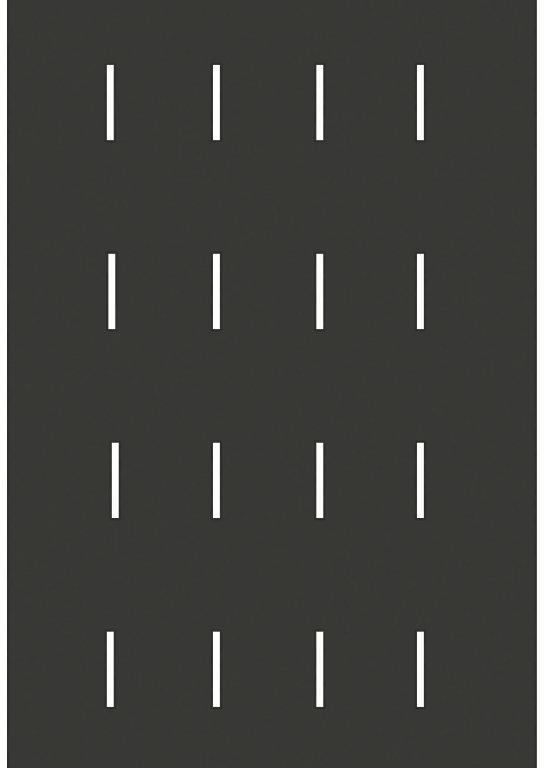
This pattern is drawn by a Shadertoy shader. Its source:

```glsl
// Dark asphalt panel with a four by four grid of upright white dashes and pale side margins.

const vec3 ASPHALT = vec3(0.22, 0.22, 0.21);
const vec3 FRINGE = vec3(0.17, 0.17, 0.16);
const vec3 PAINT = vec3(0.995, 0.995, 0.99);

const int COLUMNS = 4;
const int ROWS = 4;
const vec2 DASH_HALF_SIZE = vec2(0.0045, 0.049);
const float FIRST_ROW = 0.1285;
const float ROW_STEP = 0.246;
const float FIRST_COLUMN = 0.1436;
const float COLUMN_STEP = 0.14;
const float COLUMN_TIGHTENING = 0.0018;
const vec4 LEFT_COLUMN_DRIFT = vec4(0.0, 0.0065, 0.002, 0.0); // bottom row first
const float MARGIN_LEFT = 0.0091;
const float MARGIN_RIGHT = 0.0093;

float hash(vec2 cell) {
    vec3 q = fract(vec3(cell.xyx) * 0.1031);
    q += dot(q, q.yzx + 33.33);
    return fract((q.x + q.y) * q.z);
}

float valueNoise(vec2 p) {
    vec2 cell = floor(p);
    vec2 f = fract(p);
    f = f * f * (3.0 - 2.0 * f);
    float low = mix(hash(cell), hash(cell + vec2(1, 0)), f.x);
    float high = mix(hash(cell + vec2(0, 1)), hash(cell + vec2(1, 1)), f.x);
    return mix(low, high, f.y);
}

float boxDistance(vec2 p, vec2 halfSize) {
    vec2 q = abs(p) - halfSize;
    return length(max(q, 0.0)) + min(max(q.x, q.y), 0.0);
}

// Columns draw closer to the right; the leftmost one wanders by row.
vec2 dashCentre(int column, int row) {
    float c = float(column);
    float x = FIRST_COLUMN + c * (COLUMN_STEP - COLUMN_TIGHTENING * c);
    if (column == 0) x += LEFT_COLUMN_DRIFT[row];
    return vec2(x, FIRST_ROW + ROW_STEP * float(row));
}

float dashesDistance(vec2 p) {
    float d = 1.0;
    for (int row = 0; row < ROWS; row++) {
        for (int column = 0; column < COLUMNS; column++) {
            d = min(d, boxDistance(p - dashCentre(column, row), DASH_HALF_SIZE));
        }
    }
    return d;
}

float marginsDistance(float x, float width) {
    return min(x - MARGIN_LEFT, width - MARGIN_RIGHT - x);
}

void mainImage(out vec4 fragColor, in vec2 fragCoord) {
    // Canvas height is one unit.
    vec2 p = fragCoord / iResolution.y;
    float width = iResolution.x / iResolution.y;
    float pixel = 1.0 / iResolution.y;
    float d = min(dashesDistance(p), marginsDistance(p.x, width));

    // Uneven dark fringe beside the paint
    float fringe = 1.0 - smoothstep(0.0015, 0.0045, d);
    fringe *= mix(0.5, 1.0, valueNoise(p * 128.0));
    vec3 colour = mix(ASPHALT, FRINGE, fringe);

    // Faint grain on the asphalt
    colour += 0.006 * (valueNoise(p * 256.0) - 0.5);

    // Paint with a pixel-wide soft edge
    float coverage = clamp(0.5 - d / pixel, 0.0, 1.0);
    fragColor = vec4(mix(colour, PAINT, coverage), 1.0);
}
```
